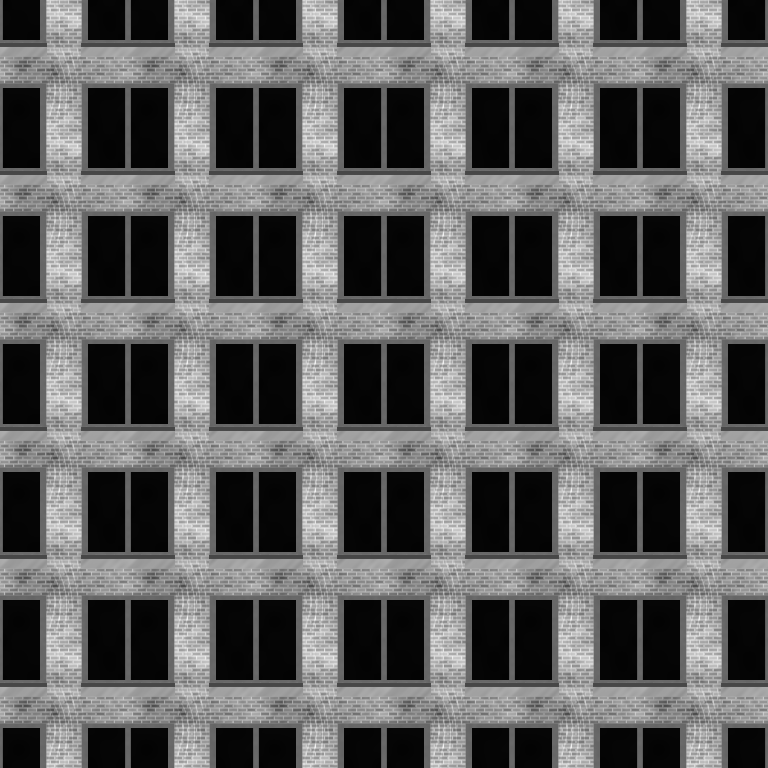
Give the GLSL for this pattern, as a Shadertoy shader.

```glsl
// Facade of two-pane windows in a weathered grey brick wall, six bays by six floors.
// Each bay is layered from anti-aliased boxes over running-bond brick; the wear is
// value noise that wraps once per bay, so the whole canvas tiles.

const float BAYS = 6.0;
const vec2  BRICKS = vec2(14.0, 32.0);    // bricks and courses per bay (even courses)
const float JOINT_HALF = 0.0043;          // all lengths are in bays
const float GLASS_HALF = 0.3125;
const float MULLION_HALF = 0.0225;
const float FRAME_HALF = 0.362;
const float FRAME_TOP = 0.349;
const float FRAME_BOTTOM = -0.335;
const float SILL_BOTTOM = -0.367;
const float SILL_HALF = 0.367;
const float LEDGE_BOTTOM = -0.443;

const float GLASS_TONE = 0.016;
const float FRAME_TONE = 0.405;
const float SILL_TONE = 0.28;
const float LEDGE_TONE = 0.62;
const float BRICK_TONE = 0.54;
const float MORTAR_TONE = 0.74;
const float BRICK_VARIATION = 0.17;
const float STAIN_STRENGTH = 0.38;
const float FLOOR_SHADE = 0.075;
const float TAU = 6.28319;

float hash(vec2 p) {
    vec3 q = fract(p.xyx * 0.1031);
    q += dot(q, q.yzx + 33.33);
    return fract((q.x + q.y) * q.z);
}

// Value noise repeating after a whole number of lattice steps.
float wrapNoise(vec2 p, vec2 period) {
    vec2 i = floor(p);
    vec2 f = fract(p);
    f = f * f * (3.0 - 2.0 * f);
    vec2 a = mod(i, period);
    vec2 b = mod(i + 1.0, period);
    return mix(mix(hash(a), hash(vec2(b.x, a.y)), f.x),
               mix(hash(vec2(a.x, b.y)), hash(b), f.x), f.y);
}

float bayNoise(vec2 bay, vec2 frequency) {
    return wrapNoise(bay * frequency, frequency);
}

// Coverage of an axis-aligned box, softened over one pixel.
float box(vec2 p, vec2 low, vec2 high, float pixel) {
    vec2 d = abs(p - 0.5 * (low + high)) - 0.5 * (high - low);
    return clamp(0.5 - max(d.x, d.y) / pixel, 0.0, 1.0);
}

float brickWall(vec2 bay, float pixel) {
    // Running bond: odd courses shift by half a brick
    vec2 g = bay * BRICKS;
    g.x += 0.5 * mod(floor(g.y), 2.0);
    vec2 id = mod(floor(g), BRICKS);
    vec2 toJoint = (0.5 - abs(fract(g) - 0.5)) / BRICKS;
    float face = clamp((min(toJoint.x, toJoint.y) - JOINT_HALF) / pixel + 0.5, 0.0, 1.0);
    float brick = BRICK_TONE + BRICK_VARIATION * (hash(id + 7.0) - 0.5);
    float tone = mix(MORTAR_TONE, brick, face);

    // Broad stains and fine grain, darkest just above the windows
    float stain = 0.5 * bayNoise(bay, vec2(5.0, 7.0))
                + 0.3 * bayNoise(bay + 0.37, vec2(11.0, 15.0))
                + 0.2 * bayNoise(bay, vec2(29.0, 37.0));
    tone += STAIN_STRENGTH * (stain - 0.5);
    tone -= FLOOR_SHADE * cos(TAU * (bay.y - 0.38)) - 0.02;

    // Curved chalky streaks on the piers
    float bend = 2.5 * bayNoise(bay, vec2(3.0));
    float streak = smoothstep(0.5, 1.0, sin(TAU * (16.0 * bay.x + 2.0 * bay.y + bend)));
    float patchMask = smoothstep(0.5, 0.8, bayNoise(bay + 0.21, vec2(6.0, 4.0)));
    float pier = smoothstep(0.3, 0.45, abs(fract(bay.x + 0.5) - 0.5));
    return tone + 0.13 * streak * patchMask * pier;
}

void mainImage(out vec4 fragColor, in vec2 fragCoord) {
    vec2 bay = BAYS * fragCoord / iResolution.xy;
    vec2 p = fract(bay + 0.5) - 0.5;      // windows centre on whole bay coordinates
    float pixel = BAYS / min(iResolution.x, iResolution.y);

    float tone = brickWall(bay, pixel);

    // Stone ledge with slanted streaks
    vec2 slant = vec2(24.0 * (bay.x - bay.y), 3.0 * (bay.x + bay.y));
    float ledge = LEDGE_TONE + 0.1 * (wrapNoise(slant, vec2(24.0, 3.0)) - 0.5)
                + 0.06 * (bayNoise(bay, vec2(9.0)) - 0.5);
    tone = mix(tone, ledge, box(p, vec2(-SILL_HALF, LEDGE_BOTTOM),
                                   vec2(SILL_HALF, SILL_BOTTOM), pixel));

    // Dark sill and plain frame
    tone = mix(tone, SILL_TONE, box(p, vec2(-SILL_HALF, SILL_BOTTOM),
                                       vec2(SILL_HALF, FRAME_BOTTOM), pixel));
    float frame = FRAME_TONE + 0.025 * (bayNoise(bay, vec2(31.0)) - 0.5);
    tone = mix(tone, frame, box(p, vec2(-FRAME_HALF, FRAME_BOTTOM),
                                   vec2(FRAME_HALF, FRAME_TOP), pixel));

    // Two panes mirrored about the mullion, with a faint cloudy reflection
    float glass = GLASS_TONE + 0.014 * (bayNoise(bay, vec2(7.0)) - 0.5);
    tone = mix(tone, glass, box(vec2(abs(p.x), p.y), vec2(MULLION_HALF, -GLASS_HALF),
                                                     vec2(GLASS_HALF), pixel));

    fragColor = vec4(vec3(clamp(tone, 0.0, 1.0)), 1.0);
}
```
